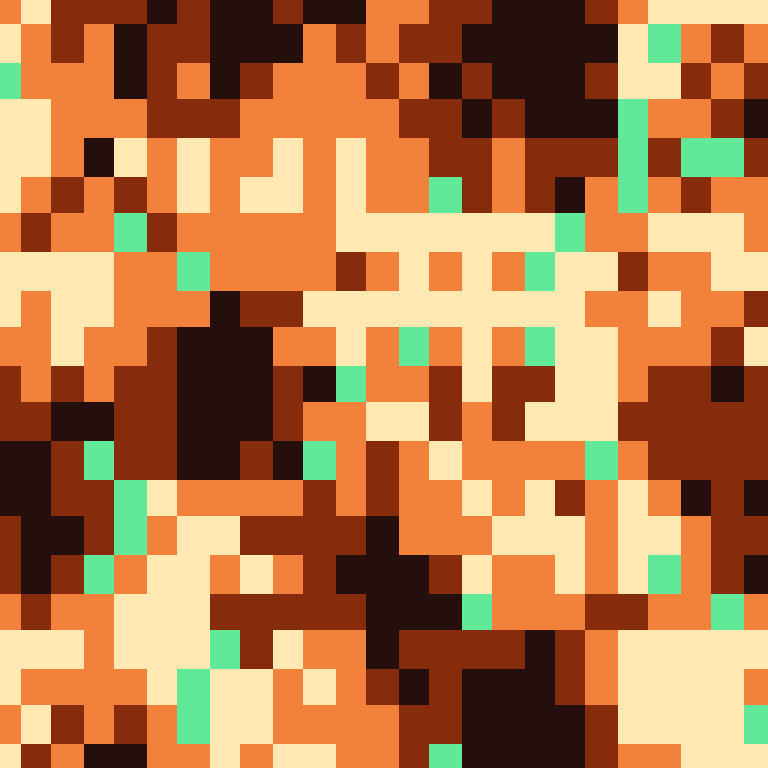
Write a WebGL 2 fragment shader that draws this texture.

```glsl
#version 300 es
precision highp float;
precision highp int;

uniform vec2 u_resolution;
out vec4 fragColor;

#define CELL_SIZE vec2(0.0409, 0.0493)
#define GRID_ORIGIN vec2(0.0273, 0.0313)
#define SNAP_STEPS 256.0
#define PATCH_RADIUS 1.35
#define PATCH_WEIGHT 0.82
#define BLACK_BELOW -1.22
#define RUST_BELOW -0.315
#define ORANGE_BELOW 0.68
#define MINT_ABOVE 1.75
#define SEED 17u

const vec3 BLACK = vec3(0.14, 0.06, 0.05);
const vec3 RUST = vec3(0.53, 0.17, 0.05);
const vec3 ORANGE = vec3(0.95, 0.51, 0.23);
const vec3 CREAM = vec3(1.00, 0.91, 0.70);
const vec3 MINT = vec3(0.38, 0.91, 0.60);

uint scramble(uint x) {
    x ^= x >> 16;
    x *= 0x7feb352du;
    x ^= x >> 15;
    x *= 0x846ca68bu;
    return x ^ (x >> 16);
}

// Two uniform values in 0..1 for a cell and a layer
vec2 hash2(ivec2 cell, uint layer) {
    uvec2 c = uvec2(cell + 1024);
    uint h = scramble(c.x + scramble(c.y + scramble(layer + SEED)));
    return vec2(h & 0xffffu, h >> 16) / 65536.0;
}

// Two independent normal values (Box-Muller)
vec2 normal2(ivec2 cell, uint layer) {
    vec2 u = hash2(cell, layer);
    float angle = 6.28319 * u.y;
    return sqrt(-2.0 * log(u.x + 1e-5)) * vec2(cos(angle), sin(angle));
}

// Blurred normal noise, rescaled to unit variance
vec2 patchNoise(ivec2 cell) {
    vec2 sum = vec2(0.0);
    float power = 0.0;
    for (int y = -3; y <= 3; y++) {
        for (int x = -3; x <= 3; x++) {
            float distSq = float(x * x + y * y);
            float weight = exp(-0.5 * distSq / (PATCH_RADIUS * PATCH_RADIUS));
            sum += weight * normal2(cell + ivec2(x, y), 0u);
            power += weight * weight;
        }
    }
    return sum / sqrt(power);
}

// Flat colour of one cell: tone sets the ramp, accent adds mint
vec3 cellColor(ivec2 cell) {
    vec2 smoothPart = patchNoise(cell);
    vec2 grain = normal2(cell, 1u);
    float grainWeight = sqrt(1.0 - PATCH_WEIGHT * PATCH_WEIGHT);
    float tone = PATCH_WEIGHT * smoothPart.x + grainWeight * grain.x;
    float accent = 0.5 * tone + 0.4 * smoothPart.y + 0.768 * grain.y;

    if (accent > MINT_ABOVE) return MINT;
    if (tone < BLACK_BELOW) return BLACK;
    if (tone < RUST_BELOW) return RUST;
    if (tone < ORANGE_BELOW) return ORANGE;
    return CREAM;
}

void main() {
    float scale = min(u_resolution.x, u_resolution.y);
    vec2 uv = gl_FragCoord.xy / scale;

    // Nearest grid corner, snapped to a fine raster
    vec2 corner = round((uv - GRID_ORIGIN) / CELL_SIZE);
    vec2 cornerPos = corner * CELL_SIZE + GRID_ORIGIN;
    cornerPos = round(cornerPos * SNAP_STEPS) / SNAP_STEPS;

    // Pixel coverage of the four cells around that corner
    vec2 cover = clamp((uv - cornerPos) * scale + 0.5, 0.0, 1.0);
    vec3 color = vec3(0.0);
    for (int i = 0; i < 4; i++) {
        ivec2 side = ivec2(i & 1, i >> 1);
        vec2 share = mix(1.0 - cover, cover, vec2(side));
        float weight = share.x * share.y;
        if (weight > 0.001) color += weight * cellColor(ivec2(corner) - 1 + side);
    }
    fragColor = vec4(color, 1.0);
}
```
